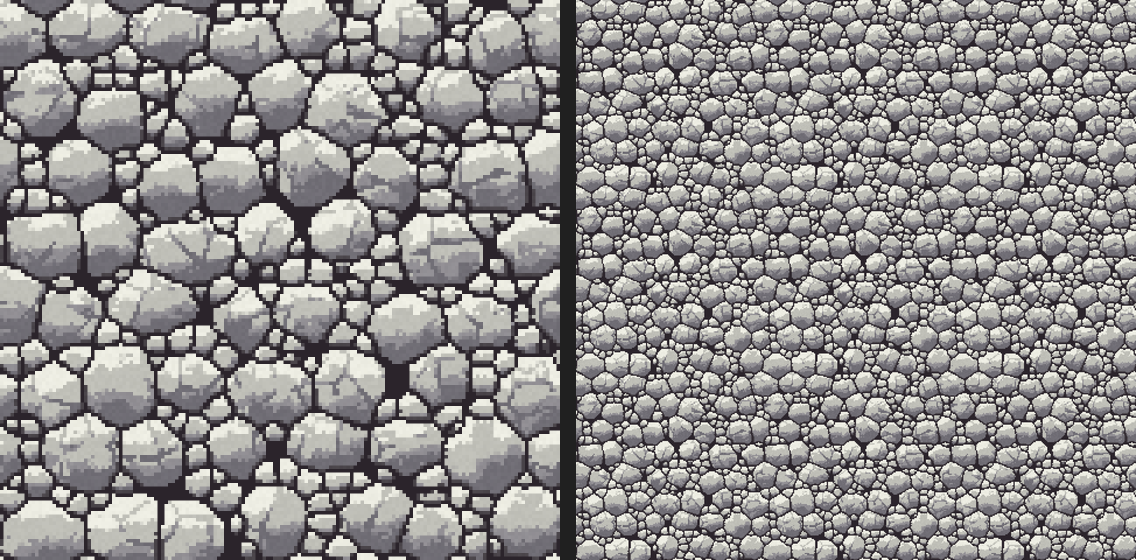
Left, the tile; right, the same tile 3 across and 3 down.
A WebGL 2 fragment shader for this texture:

```glsl
#version 300 es
precision highp float;
// Blocky pixel-style wall of rounded grey stones with pebbles in the gaps; tiles seamlessly.

uniform vec2 u_resolution;
out vec4 fragColor;

const float BLOCKS = 160.0;               // square blocks across the canvas
const vec2  STONE_GRID = vec2(7.0, 8.0);  // large stones; an even row count keeps the stagger wrapping
const float PEBBLE_GRID = 24.0;
const float CRACK_GRID = 13.0;
const float FACET_GRID = 27.0;
const vec2  STONE_RADIUS = vec2(0.046, 0.068);
const float PEBBLE_RADIUS = 0.022;
const float PEBBLE_MIN = 0.008;
const float GAP = 0.009;                  // how far stones swell into open gaps
const float INK_WIDTH = 0.0030;
const float RIM_WIDTH = 0.0062;
const float CRACK_WIDTH = 0.09;

const vec3 INK    = vec3(0.17, 0.14, 0.17);
const vec3 RIM    = vec3(0.29, 0.27, 0.29);
const vec3 SHADOW = vec3(0.44, 0.43, 0.46);
const vec3 MIDDLE = vec3(0.57, 0.56, 0.58);
const vec3 FACE   = vec3(0.75, 0.75, 0.72);
const vec3 CREAM  = vec3(0.93, 0.93, 0.89);

struct Stone {
  float nearest;  // weighted distance to the owning stone
  float second;   // weighted distance to its closest rival
  vec2 local;     // position inside the stone, about -1 to 1
  float random;
  float large;
};

vec3 hash3(vec2 cell, float seed) {
  vec3 h = fract(vec3(cell.xyx + seed * 7.31) * vec3(0.1031, 0.1030, 0.0973));
  h += dot(h, h.yxz + 33.33);
  return fract((h.xxy + h.yxx) * h.zyx);
}

// Round shape with slightly flattened sides and corners
float chunkyLength(vec2 d) {
  vec2 a = abs(d);
  float octagon = max(max(a.x, a.y), 0.72 * (a.x + a.y));
  return mix(length(d), octagon, 0.65);
}

void addStone(inout Stone s, float field, vec2 local, float random, float large) {
  if (field < s.nearest) {
    s = Stone(field, s.nearest, local, random, large);
  } else {
    s.second = min(s.second, field);
  }
}

// Weighted cells on a staggered grid
Stone largeStones(vec2 p) {
  Stone s = Stone(1.0, 1.0, vec2(0.0), 0.0, 1.0);
  for (int j = -1; j <= 1; j++) {
    float row = floor(p.y * STONE_GRID.y) + float(j);
    float stagger = 0.5 * mod(row, 2.0);
    for (int i = -1; i <= 1; i++) {
      vec2 cell = vec2(floor(p.x * STONE_GRID.x - stagger) + float(i), row);
      vec2 id = mod(cell, STONE_GRID);
      vec3 place = hash3(id, 1.0);
      vec3 form = hash3(id, 2.0);
      vec2 center = cell + vec2(stagger, 0.0) + 0.5 + 0.42 * (place.xy - 0.5);
      float stretch = mix(0.93, 1.27, form.x * form.x);
      vec2 d = (p - center / STONE_GRID) / vec2(stretch, mix(1.0, 1.0 / stretch, 0.5));
      float radius = mix(STONE_RADIUS.x, STONE_RADIUS.y, form.y);
      addStone(s, chunkyLength(d) - radius, d / radius, place.z, 1.0);
    }
  }
  return s;
}

// Pebbles grow only as far as the large stones allow
Stone allStones(vec2 p) {
  Stone s = largeStones(p);
  if (s.nearest < -0.02) return s;
  vec2 base = floor(p * PEBBLE_GRID);
  for (int k = 0; k < 9; k++) {
    vec2 cell = base + vec2(k % 3, k / 3) - 1.0;
    vec3 place = hash3(mod(cell, PEBBLE_GRID), 3.0);
    vec2 center = (cell + 0.5 + 0.6 * (place.xy - 0.5)) / PEBBLE_GRID;
    float room = largeStones(center).nearest;
    if (room < PEBBLE_MIN) continue;
    float radius = min(room, PEBBLE_RADIUS);
    vec2 d = p - center;
    addStone(s, chunkyLength(d) - radius, d / (radius + 0.5 * GAP), place.z, 0.0);
  }
  return s;
}

// Wrapping cellular noise: x = closeness to a border, y = random of the cell
vec2 cellular(vec2 p, float grid, float seed) {
  vec2 base = floor(p * grid);
  float first = 9.0, second = 9.0, random = 0.0;
  for (int k = 0; k < 9; k++) {
    vec2 cell = base + vec2(k % 3, k / 3) - 1.0;
    vec3 h = hash3(mod(cell, grid), seed);
    float d = chunkyLength(p * grid - cell - h.xy);
    if (d < first) { second = first; first = d; random = h.z; }
    else second = min(second, d);
  }
  return vec2(second - first, random);
}

vec3 stoneColor(vec2 block) {
  vec2 p = (block + 0.5) / BLOCKS;
  Stone s = allStones(p);
  float edge = 0.5 * (s.second - s.nearest);
  if (edge < INK_WIDTH || s.nearest > GAP) return INK;

  // Light from above, broken by facets and split plates
  vec2 facet = cellular(p, FACET_GRID, 4.0);
  vec2 plate = cellular(p, CRACK_GRID, 5.0);
  float grain = hash3(mod(block, BLOCKS), 6.0).x - 0.5;
  float rough = mix(0.22, 0.65, smoothstep(0.25, 0.9, length(s.local)));
  float light = s.local.y - 0.15 * s.local.x + rough * (facet.y - 0.5) + 0.14 * grain;
  light += 0.35 * (s.random - 0.5) + 0.4 * s.large * (plate.y - 0.5) + 0.15 * (1.0 - s.large);
  float cracked = s.large * step(0.35, s.random) * step(0.3, facet.y);
  light -= 0.75 * cracked * step(plate.x, CRACK_WIDTH);

  vec3 color = mix(SHADOW, MIDDLE, smoothstep(-0.54, -0.46, light));
  color = mix(color, FACE, smoothstep(-0.24, -0.16, light));
  color = mix(color, CREAM, smoothstep(0.46, 0.54, light));
  float rim = step(edge, RIM_WIDTH) * step(s.local.y + 0.9 * grain, 0.0);
  return mix(color, RIM, rim) + 0.03 * grain;
}

void main() {
  // Four samples smooth the block edges
  vec3 color = vec3(0.0);
  for (int k = 0; k < 4; k++) {
    vec2 offset = 0.5 * vec2(k % 2, k / 2) - 0.25;
    color += stoneColor(floor((gl_FragCoord.xy + offset) / u_resolution * BLOCKS));
  }
  fragColor = vec4(color * 0.25, 1.0);
}
```
